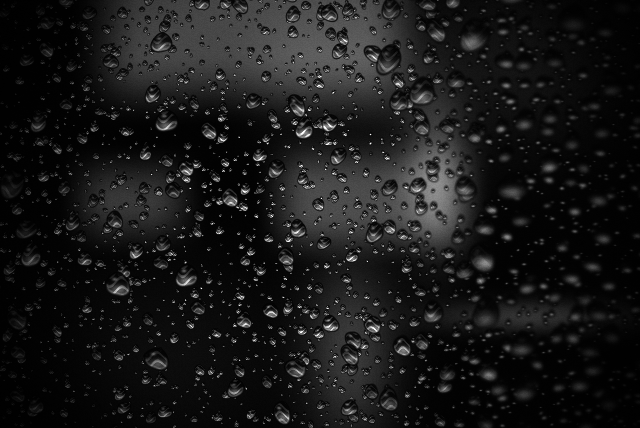
Write a Shadertoy shader that draws this texture.

```glsl
// Rain drops on a dark window, sharp on the left and out of focus on the right.

float hash(vec2 p) {
    return fract(sin(dot(p, vec2(127.1, 311.7))) * 43758.5453);
}

// Soft spot of light
float glow(vec2 p, vec2 centre, vec2 size) {
    vec2 d = (p - centre) / size;
    return exp(-dot(d, d));
}

// Soft-edged rectangle of light
float pane(vec2 p, vec2 low, vec2 high, float soft) {
    vec2 s = smoothstep(low - soft, low + soft, p) * smoothstep(high + soft, high - soft, p);
    return s.x * s.y;
}

// Blurred room lights behind the glass
float backdrop(vec2 p) {
    float light = 0.008;
    light += 0.27 * pane(p, vec2(0.25, 0.79), vec2(0.93, 1.2), 0.09);
    light += 0.10 * pane(p, vec2(0.62, 0.70), vec2(0.98, 0.95), 0.12);
    light += 0.28 * pane(p, vec2(0.66, 0.44), vec2(1.08, 0.63), 0.07);
    light += 0.21 * pane(p, vec2(0.20, 0.46), vec2(0.42, 0.60), 0.07);
    light += 0.28 * glow(p, vec2(1.02, 0.60), vec2(0.07, 0.18));
    light += 0.22 * glow(p, vec2(0.82, 0.18), vec2(0.10, 0.20));
    light += 0.04 * glow(p, vec2(0.42, 0.18), vec2(0.25, 0.20));
    light += 0.19 * glow(p, vec2(1.24, 0.26), vec2(0.22, 0.035));
    light += 0.07 * glow(p, vec2(1.20, 0.85), vec2(0.22, 0.20));
    return light;
}

// One grid of drops laid over the shade behind it
float drops(vec2 p, float shade, float cell, float density, vec2 radii, float blur, float seed) {
    vec2 home = floor(p / cell);
    float lit = 0.10 + 0.90 * glow(p, vec2(0.74, 0.52), vec2(0.68, 0.75));
    float focus = smoothstep(0.007, 0.002, blur);
    float growth = mix(0.95, 1.25, smoothstep(0.6, 1.2, p.x));

    for (int j = -1; j <= 1; j++)
    for (int i = -1; i <= 1; i++) {
        vec2 id = home + vec2(i, j);
        vec2 key = id + seed;
        if (hash(key) > density) continue;

        vec2 jitter = vec2(hash(key + 17.3), hash(key + 41.9));
        float pick = hash(key + 73.1);
        float twist = hash(key + 5.7);
        float radius = growth * mix(radii.x, radii.y, pick * pick);

        // Rounded, slightly lopsided outline
        vec2 q = (p - (id + 0.1 + 0.8 * jitter) * cell) / radius;
        q.x += (twist - 0.5) * 0.5 * q.y;
        q *= vec2(1.0 + 0.06 * q.y, mix(1.05, 0.74, hash(key + 9.2)));
        float angle = atan(q.y, q.x + 1e-5);
        float wobble = 0.06 * sin(3.0 * angle + 6.3 * twist) + 0.07 * sin(2.0 * angle + 9.0 * pick);
        float dist = length(q) - 1.0 - wobble;
        float soft = blur / radius;
        float cover = smoothstep(soft, -soft, dist);

        // Dark crown, bright belly, fine refractions and a lit lower rim
        float belly = glow(q, vec2(0.3 * (twist - 0.5), -0.40), vec2(0.68, 0.38));
        float waves = sin(9.0 * q.y + 3.0 * sin(3.1 * q.x + 6.3 * twist) + 6.3 * pick);
        float ridge = smoothstep(0.1, 0.9, waves) * smoothstep(-0.05, -0.25, dist);
        float spark = glow(q, vec2(-0.25, 0.42), vec2(0.22, 0.13));
        float rim = glow(vec2(dist, 0.0), vec2(-0.22, 0.0), vec2(0.09, 1.0)) * smoothstep(0.3, -0.6, q.y);
        float strength = lit * mix(0.55, 1.2, hash(key + 29.4));
        float body = 0.01 + 0.10 * shade;
        body += strength * belly * mix(0.66, 0.50 + 0.40 * ridge, focus);
        body += strength * focus * (0.17 * ridge + 0.45 * spark + 0.30 * rim);
        body *= mix(1.0, smoothstep(0.05, -0.16, dist), 0.75 * focus);
        shade = mix(shade, body, cover);
    }
    return shade;
}

void mainImage(out vec4 fragColor, in vec2 fragCoord) {
    vec2 p = fragCoord / iResolution.y;
    float width = iResolution.x / iResolution.y;

    // Depth of field grows to the right
    float blur = 0.0014 + 0.0060 * smoothstep(0.70, 1.35, p.x) + 0.0012 * smoothstep(0.25, 0.0, p.x);
    blur = max(blur, 0.7 / iResolution.y);

    float shade = backdrop(p);
    shade = drops(p, shade, 0.021, 0.46, vec2(0.0030, 0.0065), blur, 11.0);
    shade = drops(p, shade, 0.036, 0.52, vec2(0.0060, 0.0120), blur, 37.0);
    shade = drops(p, shade, 0.060, 0.54, vec2(0.0115, 0.0200), blur, 59.0);
    shade = drops(p, shade, 0.105, 0.50, vec2(0.0180, 0.0310), blur, 83.0);

    // Vignette and film grain
    vec2 edge = (p / vec2(width, 1.0) - 0.5) * vec2(2.0, 1.4);
    shade *= 1.0 - 0.75 * smoothstep(0.70, 1.25, length(edge));
    shade += (hash(floor(p * 512.0)) - 0.5) * 0.06 * sqrt(max(shade, 0.0));
    fragColor = vec4(vec3(clamp(shade, 0.0, 1.0)), 1.0);
}
```
